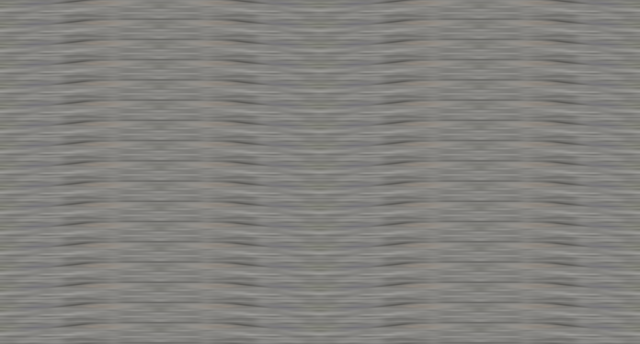
A WebGL 1 fragment shader for this texture:

```glsl
precision highp float;
// Weathered grey wood grain: mirrored panels of stacked, slightly arched streaky slats.

uniform vec2 u_resolution;

const float PANELS = 2.0;         // mirrored panels across
const float ROWS = 17.0;          // slats down
const float ROW_SHIFT = 0.05;     // offset of the first slat, in slats
const float ARCH_DROP = 0.34;     // how far the groove sinks at a seam, in slats

const vec3 GREY = vec3(0.518, 0.515, 0.503);
const vec3 VIOLET_TINT = vec3(-0.055, -0.06, -0.015);
const vec3 WARM_TINT = vec3(0.03, 0.002, -0.02);
const vec3 OLIVE_TINT = vec3(-0.02, -0.014, -0.04);

const float GROOVE_DEPTH = 0.085;
const float SHADE_DEPTH = 0.035;
const float FINE_GRAIN = 0.085;
const float BROAD_GRAIN = 0.07;
const float FLECK_GRAIN = 0.06;

float hash(vec2 p) {
  vec3 q = fract(vec3(p.xyx) * 0.1031);
  q += dot(q, q.yzx + 33.33);
  return fract((q.x + q.y) * q.z);
}

// Value noise centred on zero that wraps vertically after "period" cells.
float streakNoise(vec2 p, float period, float seed) {
  vec2 cell = floor(p);
  vec2 f = fract(p);
  f = f * f * (3.0 - 2.0 * f);
  float y0 = mod(cell.y, period) + seed;
  float y1 = mod(cell.y + 1.0, period) + seed;
  float x0 = cell.x + seed;
  float low = mix(hash(vec2(x0, y0)), hash(vec2(x0 + 1.0, y0)), f.x);
  float high = mix(hash(vec2(x0, y1)), hash(vec2(x0 + 1.0, y1)), f.x);
  return mix(low, high, f.y) - 0.5;
}

// Signed offset inside a repeat, from -0.5 to 0.5.
float wrapOffset(float v) {
  return fract(v + 0.5) - 0.5;
}

float bell(float x, float width) {
  float t = x / width;
  return exp(-t * t);
}

void main() {
  vec2 uv = gl_FragCoord.xy / u_resolution;

  // Mirrored panel: 0 at a seam, 1 at the panel middle; v runs down a slat.
  float u = 1.0 - abs(2.0 * fract(uv.x * PANELS) - 1.0);
  float v = fract((1.0 - uv.y) * ROWS + ROW_SHIFT);
  float arch = ARCH_DROP * (1.0 - smoothstep(0.08, 0.7, u));
  float ragged = 0.07 * streakNoise(vec2(u * 9.0, 0.5), 1.0, 29.0);
  float below = wrapOffset(v - arch - ragged);
  float seam = 1.0 - smoothstep(0.18, 0.42, u);

  // Long, nearly straight grain in three sizes
  float grainV = v - 0.3 * arch;
  float fine = streakNoise(vec2(u * 6.0, grainV * 13.0), 13.0, 3.0);
  float broad = streakNoise(vec2(u * 4.0, grainV * 5.0), 5.0, 41.0);
  float fleck = streakNoise(vec2(u * 14.0, v * 10.0), 10.0, 73.0);
  float light = FINE_GRAIN * fine + BROAD_GRAIN * broad + FLECK_GRAIN * fleck;

  // Groove between slats: a thin line under a soft shade, breaking up at the seam
  float grooveWidth = below > 0.0 ? 0.045 : 0.07;
  float wear = 0.9 + 0.8 * streakNoise(vec2(u * 8.0, 0.5), 1.0, 17.0);
  light -= GROOVE_DEPTH * wear * (1.0 - 0.85 * seam) * bell(below, grooveWidth);
  light -= SHADE_DEPTH * (1.0 - 0.8 * seam) * bell(below + 0.08, 0.15);

  // Straight dark bands at the seam, thin cracks and a pale ridge
  light -= 0.05 * bell(u, 0.2) * bell(wrapOffset(v - 0.4), 0.09);
  light -= 0.04 * seam * bell(wrapOffset(v - 0.04), 0.045);
  light -= 0.035 * bell(wrapOffset(v - 0.68), 0.035) * smoothstep(0.75, 0.2, u);
  light -= 0.03 * bell(wrapOffset(v - 0.85), 0.03) * seam;
  light += 0.025 * bell(wrapOffset(v - 0.57), 0.13);

  // Stains: violet beside the seam, warm on the shoulders, olive at the axes
  float violet = bell(u - 0.23, 0.11) * bell(wrapOffset(v - 0.42 + 0.8 * u), 0.11);
  float warm = bell(u - 0.64, 0.14) * bell(wrapOffset(v - 0.2), 0.1);
  float olive = bell(u, 0.14) * bell(wrapOffset(v - 0.27), 0.2);
  olive += 0.35 * bell(u - 1.0, 0.15) * bell(wrapOffset(v - 0.3), 0.12);

  vec3 color = GREY + light;
  color += VIOLET_TINT * violet * (0.9 + 1.2 * fleck);
  color += WARM_TINT * warm * (0.9 + fleck);
  color += OLIVE_TINT * olive;
  gl_FragColor = vec4(clamp(color, 0.0, 1.0), 1.0);
}
```
